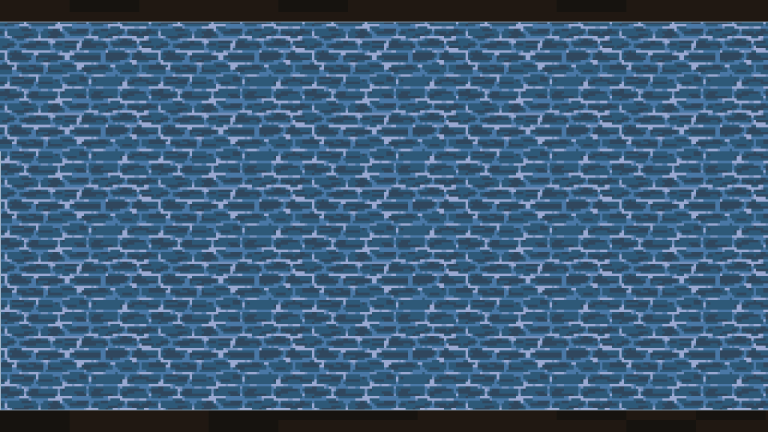
Give the GLSL for this texture, as a Shadertoy shader.

```glsl
const vec2 TILE = vec2(64.0, 31.0);   // repeat size in art pixels, canvas is 180 high
const vec2 STONES = vec2(5.0, 6.0);   // stones per repeat

float hash(vec2 p) {
    vec3 q = fract(p.xyx * 0.1031);
    q += dot(q, q.yzx + 33.33);
    return fract((q.x + q.y) * q.z);
}

// Value noise that wraps once per tile, with count cells in it
float tileNoise(vec2 art, vec2 count, float seed) {
    vec2 g = art / TILE * count;
    vec2 i = floor(g), f = smoothstep(0.0, 1.0, g - i);
    vec2 a = mod(i, count) + seed, b = mod(i + 1.0, count) + seed;
    return mix(mix(hash(a), hash(vec2(b.x, a.y)), f.x),
               mix(hash(vec2(a.x, b.y)), hash(b), f.x), f.y);
}

// Sideways shift of a course of stones
float rowShift(float row) {
    row = mod(row, STONES.y);
    return 0.5 * mod(row, 2.0) + 0.25 * hash(vec2(row, 7.0));
}

// Jittered stone centre, k columns and rows away from the cell at p
vec2 stoneCentre(vec2 p, vec2 k) {
    float row = floor(p.y) + k.y;
    float shift = rowShift(row);
    float col = floor(p.x - shift) + k.x;
    vec2 id = mod(vec2(col, row), STONES);
    vec2 jitter = vec2(hash(id + 11.0), hash(id + 37.0)) - 0.5;
    return vec2(col + shift, row) + 0.5 + jitter * vec2(0.55, 0.3);
}

vec3 stoneWater(vec2 art) {
    vec2 p = (art + 0.5) / TILE * STONES;
    vec2 centre = vec2(0.0);
    float nearest = 1e3;
    for (int j = -1; j <= 1; j++)
    for (int i = -1; i <= 1; i++) {
        vec2 c = stoneCentre(p, vec2(i, j));
        float d = distance(p, c);
        if (d < nearest) { nearest = d; centre = c; }
    }

    // Distances to the two closest stone borders, in art pixels
    float edge = 1e3, edge2 = 1e3;
    for (int j = -1; j <= 1; j++)
    for (int i = -1; i <= 1; i++) {
        vec2 c = stoneCentre(p, vec2(i, j));
        vec2 e = c - centre;
        if (dot(e, e) < 1e-4) continue;
        float d = dot(e, 0.5 * (c + centre) - p) / length(e * STONES / TILE);
        edge2 = min(edge2, max(edge, d));
        edge = min(edge, d);
    }

    // Joints, brightest in short runs and where stones meet
    if (edge < 0.66) {
        float glint = tileNoise(art, vec2(14.0, 15.0), 3.0) + 0.14 * step(edge2, 1.7);
        if (glint > 0.72) return vec3(0.60, 0.66, 0.82);
        if (glint > 0.63) return vec3(0.45, 0.56, 0.73);
        return vec3(0.29, 0.47, 0.65);
    }

    // Flat dark streaks inside the stones
    float streak = tileNoise(art, vec2(11.0, 31.0), 53.0) + 0.25 * (p.y - centre.y);
    if (edge > 1.25 && streak > 0.49) return vec3(0.19, 0.28, 0.37);
    return vec3(0.18, 0.35, 0.47);
}

vec3 scene(vec2 p) {
    // Dark bands above and below, with faint blocky stains
    if (p.y < 9.0 || p.y > 171.0) {
        float stain = hash(floor(p / vec2(29.0, 5.0)) + 5.0);
        return mix(vec3(0.125, 0.095, 0.07), vec3(0.085, 0.075, 0.06), step(0.72, stain));
    }
    // Thin pale rim
    bool rim = min(p.y - 9.0, 171.0 - p.y) < 0.35 || (p.x < 0.35 && p.y < 117.0);
    if (rim) return vec3(0.62, 0.70, 0.78);
    return stoneWater(floor(p - vec2(0.0, 9.0)));
}

void mainImage(out vec4 fragColor, in vec2 fragCoord) {
    // Average 3 x 3 samples for smooth edges
    vec3 colour = vec3(0.0);
    for (int j = -1; j <= 1; j++)
    for (int i = -1; i <= 1; i++) {
        vec2 offset = vec2(i, j) / 3.0;
        colour += scene((fragCoord + offset) / iResolution.y * 180.0);
    }
    fragColor = vec4(colour / 9.0, 1.0);
}
```
